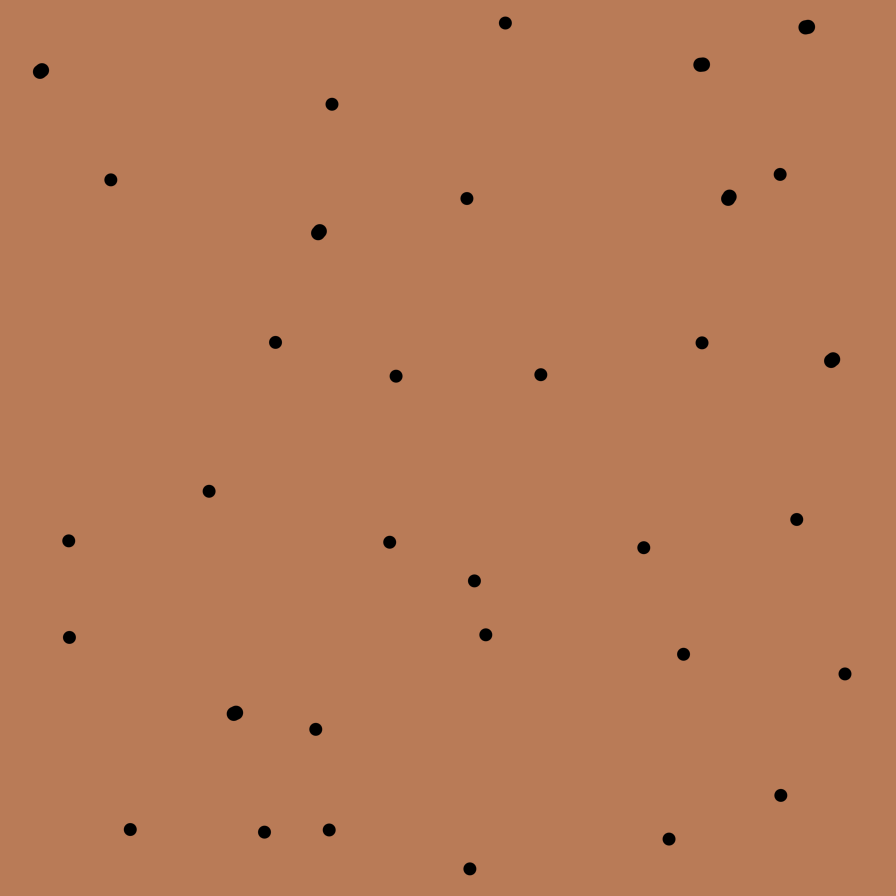
This pattern is drawn by a Shadertoy shader. Its source:

```glsl
// Sparse small black dots scattered over a flat terracotta ground.

const vec3  GROUND_COLOR  = vec3(0.727, 0.482, 0.341);
const vec3  DOT_COLOR     = vec3(0.0);
const float CELLS         = 6.0;     // grid cells across the canvas
const float FILL_SHARE    = 0.86;    // share of cells that hold a dot
const float JITTER        = 0.78;    // spread of a dot inside its cell
const float DOT_RADIUS    = 0.0072;  // all lengths in canvas widths
const float LARGE_SHARE   = 0.2;     // share of larger, stretched dots
const float LARGE_RADIUS  = 0.0079;
const float LARGE_STRETCH = 0.0014;  // half length of the capsule core
const float MAX_TILT      = 1.2;     // radians above the horizontal
const float EDGE_SOFTNESS = 0.0016;

float hash(vec2 p) {
    return fract(sin(dot(p, vec2(127.1, 311.7))) * 43758.5453);
}

// Signed distance to a capsule centred on the origin.
float capsule(vec2 p, vec2 halfAxis, float radius) {
    float along = dot(p, halfAxis) / max(dot(halfAxis, halfAxis), 1e-9);
    return length(p - halfAxis * clamp(along, -1.0, 1.0)) - radius;
}

// Signed distance to the dot of one grid cell; far away if the cell is empty.
float cellDot(vec2 uv, vec2 cell) {
    if (hash(cell + 17.3) > FILL_SHARE) return 1.0;

    vec2 offset = vec2(hash(cell + 3.1), hash(cell + 41.7)) - 0.5;
    vec2 center = (cell + 0.5 + JITTER * offset) / CELLS;

    float large = step(hash(cell + 71.9), LARGE_SHARE);
    float tilt = MAX_TILT * hash(cell + 29.5);
    vec2 halfAxis = large * LARGE_STRETCH * vec2(cos(tilt), sin(tilt));
    return capsule(uv - center, halfAxis, mix(DOT_RADIUS, LARGE_RADIUS, large));
}

void mainImage(out vec4 fragColor, in vec2 fragCoord) {
    float canvas = min(iResolution.x, iResolution.y);
    vec2 uv = fragCoord / canvas;

    // Jitter keeps each dot within its own cell, so one lookup is enough.
    float dist = cellDot(uv, floor(uv * CELLS));

    float edge = 0.5 * max(EDGE_SOFTNESS, 1.0 / canvas);
    float coverage = 1.0 - smoothstep(-edge, edge, dist);
    fragColor = vec4(mix(GROUND_COLOR, DOT_COLOR, coverage), 1.0);
}
```
